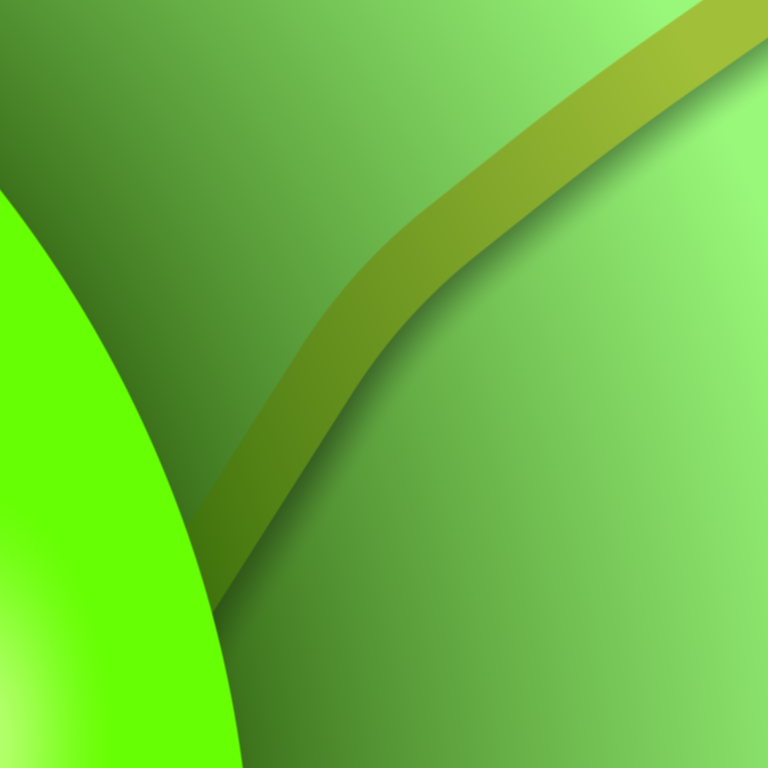
A Shadertoy shader for this background:

```glsl
#define DISC_CENTER vec2(-1.213, -0.199)
#define DISC_RADIUS 1.542
#define FADE_LENGTH 0.85
#define BAND_HALF_WIDTH 0.0443
#define BEND_ROUNDING 0.04
#define SHADOW_WIDTH 0.062
#define SHADOW_STRENGTH 0.43
#define EDGE_SOFTNESS 0.002

const vec3 FIELD_DARK = vec3(0.23, 0.44, 0.10);
const vec3 FIELD_LIGHT = vec3(0.60, 0.97, 0.48);
const vec3 BAND_DARK = vec3(0.25, 0.45, 0.05);
const vec3 BAND_LIGHT = vec3(0.63, 0.75, 0.22);
const vec3 DISC_COLOR = vec3(0.40, 1.00, 0.01);
const vec3 GLOW_COLOR = vec3(0.74, 1.00, 0.47);

float smoothMax(float a, float b, float k) {
    float h = max(k - abs(a - b), 0.0) / k;
    return max(a, b) + 0.25 * k * h * h;
}

// Signed distance to a line; positive on the side of the normal
float lineSide(vec2 p, vec2 point, vec2 normal) {
    return dot(p - point, normalize(normal));
}

// Signed distance to the band's centre curve; positive at the upper left
float bandSide(vec2 p) {
    float steep = lineSide(p, vec2(0.377, 0.442), vec2(-0.844, 0.537));
    float middle = lineSide(p, vec2(0.698, 0.786), vec2(-0.623, 0.782));
    float shallow = lineSide(p, vec2(0.865, 0.911), vec2(-0.571, 0.820));
    float upper = smoothMax(middle, shallow, 0.008);
    return smoothMax(steep, upper, BEND_ROUNDING);
}

// Coverage of the inside of a shape, where its distance is negative
float coverage(float dist) {
    float soft = max(EDGE_SOFTNESS, 0.75 / iResolution.y);
    return 1.0 - smoothstep(-soft, soft, dist);
}

void mainImage(out vec4 fragColor, in vec2 fragCoord) {
    vec2 p = fragCoord / iResolution.xy;

    // Field brightens away from the disc
    float discDist = length(p - DISC_CENTER) - DISC_RADIUS;
    float light = pow(clamp(discDist / FADE_LENGTH, 0.0, 1.0), 0.85);
    vec3 color = mix(FIELD_DARK, FIELD_LIGHT, light);

    // Shadow below the band
    float side = bandSide(p);
    float below = max(-side - BAND_HALF_WIDTH, 0.0);
    float shadow = 1.0 - smoothstep(-0.02, SHADOW_WIDTH, below);
    shadow *= step(side, 0.0) * mix(0.7, 1.0, smoothstep(0.0, 0.3, light));
    color *= 1.0 - SHADOW_STRENGTH * shadow;

    // Olive band
    vec3 bandColor = mix(BAND_DARK, BAND_LIGHT, light);
    color = mix(color, bandColor, coverage(abs(side) - BAND_HALF_WIDTH));

    // Bright disc with a pale glow in the corner
    float glowDist = length((p - vec2(-0.04, 0.03)) / vec2(0.20, 0.36));
    float glow = 1.0 - smoothstep(0.0, 1.0, glowDist);
    vec3 discColor = mix(DISC_COLOR, GLOW_COLOR, glow);
    color = mix(color, discColor, coverage(discDist));

    fragColor = vec4(color, 1.0);
}
```
